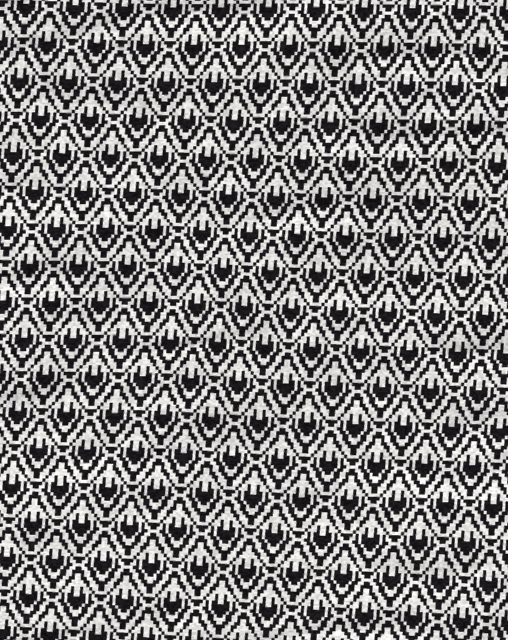
Reproduce this pattern procedurally as a WebGL 1 fragment shader.

```glsl
precision highp float;

uniform vec2 u_resolution;

float hash(vec2 p) {
  vec3 q = fract(p.xyx * vec3(0.1031, 0.1030, 0.0973));
  q += dot(q, q.yzx + 33.33);
  return fract((q.x + q.y) * q.z);
}

float noise(vec2 p) {
  vec2 i = floor(p), f = fract(p);
  f = f * f * (3.0 - 2.0 * f);
  return mix(mix(hash(i), hash(i + vec2(1.0, 0.0)), f.x),
             mix(hash(i + vec2(0.0, 1.0)), hash(i + 1.0), f.x), f.y);
}

// Height of the loosely laid cloth: wide swells and soft narrow creases
float clothHeight(vec2 p) {
  vec2 drift = vec2(noise(p * 4.0), noise(p * 4.0 + 17.0));
  vec2 along = vec2(p.x + 0.35 * p.y, p.y - 0.15 * p.x) + 0.08 * drift;
  float ridge = 2.0 * noise(along * vec2(4.0, 12.0)) - 1.0;
  return 0.4 * noise(p * 6.0 + 5.0) + 0.2 * exp(-9.0 * ridge * ridge)
       + 0.2 * noise(along * vec2(12.0, 26.0));
}

// Sheared half-drop lattice with one motif per unit
vec2 toLattice(vec2 p) {
  vec2 q = p - vec2(0.381, 0.516);
  float slope = 0.033 - 0.04 * q.y;
  return vec2((q.x - 0.08 * q.y) / 0.0755, (q.y + slope * q.x) / 0.117);
}

// Half width of the leaf-shaped cell, in columns, at a given row
float leafWidth(float row) {
  float t = abs(row) / 11.0;
  return row > 0.0 ? 8.0 * pow(1.0 - t, 1.1) : 8.0 * (1.0 - pow(t, 1.1));
}

// 1 for dark yarn, 0 for light yarn, on a grid of 16 by 22 stitches
float darkYarn(vec2 lattice) {
  vec2 steps = vec2(16.0, 22.0);
  vec2 stitch = (floor(lattice * steps) + 0.5) / steps;
  vec2 c = (fract(stitch + 0.5) - 0.5) * steps;
  if (abs(c.x) > leafWidth(c.y)) c = (fract(stitch) - 0.5) * steps;
  float x = abs(c.x), y = c.y;
  float inset = leafWidth(y) - x;

  // Upper sides swell between the crossings, lower sides carry broad arms
  float t = y / 11.0;
  bool roof = y > 0.0 && inset < 0.8 + 4.0 * t * (1.0 - t);
  bool stem = x < 1.0 && y < -9.0;
  bool arms = y < 3.0 && inset > 2.15 && x > min(0.8 * (y + 5.6), 4.2);
  float heartTop = 4.2 - 2.0 * abs(x - 1.5) - (x < 1.0 ? 1.2 : 0.0);
  bool heart = x < min(0.8 * (y + 4.0), 3.1) && y < heartTop;
  return roof || stem || arms || heart ? 1.0 : 0.0;
}

void main() {
  vec2 p = gl_FragCoord.xy / u_resolution.y;

  // Slope of the cloth catches the light, slow drift bends the weave
  float h = clothHeight(p);
  vec2 slope = vec2(clothHeight(p + vec2(0.004, 0.0)) - h,
                    clothHeight(p + vec2(0.0, 0.004)) - h) / 0.004;
  vec2 bend = vec2(noise(p * 4.0 + 31.0), noise(p * 4.0 + 57.0)) - 0.5;
  vec2 cloth = p + 0.006 * bend;

  // Smoothed stitch edges
  float dark = 0.0;
  for (int j = 0; j < 4; j++) {
    for (int i = 0; i < 4; i++) {
      vec2 offset = (vec2(float(i), float(j)) - 1.5) * 0.38 / u_resolution.y;
      dark += darkYarn(toLattice(cloth + offset)) / 16.0;
    }
  }

  // Folds, broad light and yarn grain
  float light = clamp(dot(slope, vec2(-0.003, 0.008)), -0.12, 0.05);
  light += 0.03 * (noise(p * 3.0 + 9.0) - 0.5) - 0.03 * (p.y - 0.5);
  float grain = noise(cloth * vec2(260.0, 380.0)) - 0.5;

  vec3 paleYarn = vec3(0.89, 0.885, 0.875) * (1.0 + light + 0.2 * grain);
  vec3 blackYarn = vec3(0.1, 0.09, 0.1) * (1.0 + 1.2 * light + 0.8 * grain);
  gl_FragColor = vec4(clamp(mix(paleYarn, blackYarn, dark), 0.0, 1.0), 1.0);
}
```
